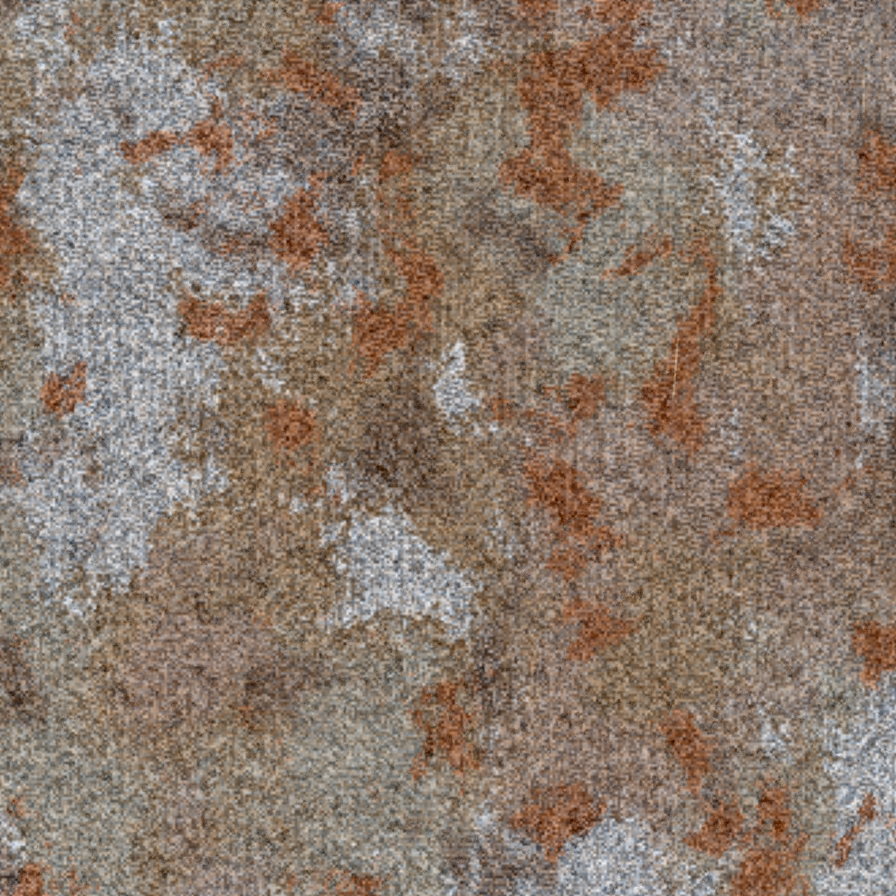
A three.js fragment shader for this texture:

```glsl
varying vec2 vUv;

// Palette
const vec3 TAN = vec3(0.54, 0.455, 0.37);
const vec3 STONE_GREY = vec3(0.57, 0.545, 0.505);
const vec3 PALE_BLUE = vec3(0.635, 0.645, 0.665);
const vec3 RUST = vec3(0.53, 0.32, 0.20);
const vec3 UMBER = vec3(0.41, 0.33, 0.28);
const vec3 MAUVE = vec3(0.57, 0.49, 0.47);
const vec3 SCRATCH_COLOR = vec3(0.76, 0.69, 0.58);

// Feature frequencies, in cells across the canvas
const vec2 BASE_FREQ = vec2(4.5, 4.0);
const vec2 PATCH_FREQ = vec2(7.0, 5.0);
const vec2 RUST_FREQ = vec2(13.0, 11.0);
const vec2 STAIN_FREQ = vec2(9.0, 8.0);
const float COARSE_GRAIN_FREQ = 190.0;
const float FINE_GRAIN_FREQ = 330.0;

// Strengths
const float GRAIN_CONTRAST = 0.29;
const float GRAIN_TINT = 0.07;
const float EDGE_BREAKUP = 0.09;
const float PIT_DEPTH = 0.13;
const int SCRATCH_COUNT = 4;

float hash(vec2 p) {
  return fract(sin(dot(p, vec2(127.1, 311.7))) * 43758.5453);
}

float noise(vec2 p) {
  vec2 cell = floor(p);
  vec2 f = fract(p);
  f = f * f * (3.0 - 2.0 * f);
  float low = mix(hash(cell), hash(cell + vec2(1.0, 0.0)), f.x);
  float high = mix(hash(cell + vec2(0.0, 1.0)), hash(cell + 1.0), f.x);
  return mix(low, high, f.y);
}

// Normalised fractal noise, rotated per octave to hide the lattice
float fbm(vec2 p) {
  mat2 turn = mat2(0.8, 0.6, -0.6, 0.8);
  float sum = 0.0;
  float total = 0.0;
  float weight = 1.0;
  for (int i = 0; i < 6; i++) {
    sum += weight * noise(p);
    total += weight;
    weight *= 0.62;
    p = turn * p * 2.03 + 17.3;
  }
  return sum / total;
}

// Thin, nearly upright scratches at hashed places
float scratches(vec2 uv) {
  float mask = 0.0;
  for (int i = 0; i < SCRATCH_COUNT; i++) {
    float id = float(i) + 1.0;
    vec2 center = vec2(hash(vec2(id, 3.1)), hash(vec2(id, 8.7)));
    float halfLength = mix(0.015, 0.06, hash(vec2(id, 5.3)));
    vec2 d = uv - center;
    d.x -= d.y * 0.12 * (hash(vec2(id, 1.9)) - 0.2);
    float line = 1.0 - smoothstep(0.0006, 0.002, abs(d.x));
    mask = max(mask, line * (1.0 - smoothstep(0.6, 1.0, abs(d.y) / halfLength)));
  }
  return mask;
}

void main() {
  vec2 uv = vUv;

  // Fine grain also frays the edges of every layer
  float coarse = noise(uv * COARSE_GRAIN_FREQ + 5.0);
  float fine = noise(uv * FINE_GRAIN_FREQ + 71.0);
  float grain = 0.8 * coarse + 1.2 * fine - 1.0;
  float fray = EDGE_BREAKUP * (coarse - 0.5);

  vec2 warp = vec2(noise(uv * 9.0 + 31.0), noise(uv * 9.0 + 57.0)) - 0.5;
  vec2 p = uv + 0.05 * warp;

  // Weathered ground
  float ground = fbm(p * BASE_FREQ + 2.0);
  vec3 color = mix(TAN, STONE_GREY, smoothstep(0.38, 0.62, ground + fray));
  float mauve = smoothstep(0.48, 0.66, fbm(p * BASE_FREQ + 43.0));
  color = mix(color, MAUVE, 0.55 * mauve);

  // Bare blue-grey patches
  float bare = smoothstep(0.50, 0.615, fbm(p * PATCH_FREQ + 90.0) + fray);
  color = mix(color, PALE_BLUE, 0.88 * bare);

  // Soft brown stains and sharper rust blooms
  float stain = smoothstep(0.53, 0.69, fbm(p * STAIN_FREQ + 130.0) + fray);
  color = mix(color, UMBER, 0.75 * stain);
  float region = noise(uv * 4.5 + 12.0) - 0.5;
  float bloom = fbm(p * RUST_FREQ + 210.0) + 0.14 * region + fray;
  color = mix(color, RUST, 0.8 * smoothstep(0.57, 0.68, bloom));

  // Small dark pits, clustered
  float pits = smoothstep(0.60, 0.74, fbm(uv * 75.0 + 19.0));
  color -= PIT_DEPTH * pits;

  // Scratches, tonal drift and grain
  color = mix(color, SCRATCH_COLOR, 0.55 * scratches(uv));
  color *= 1.0 + 0.22 * (fbm(uv * 24.0 + 160.0) - 0.5);
  float tint = noise(uv * 210.0 + 303.0) - 0.5;
  color += GRAIN_TINT * tint * vec3(1.0, 0.0, -1.0);
  color += GRAIN_CONTRAST * grain * mix(0.85, 1.1, bare);

  gl_FragColor = vec4(clamp(color, 0.0, 1.0), 1.0);
}
```
